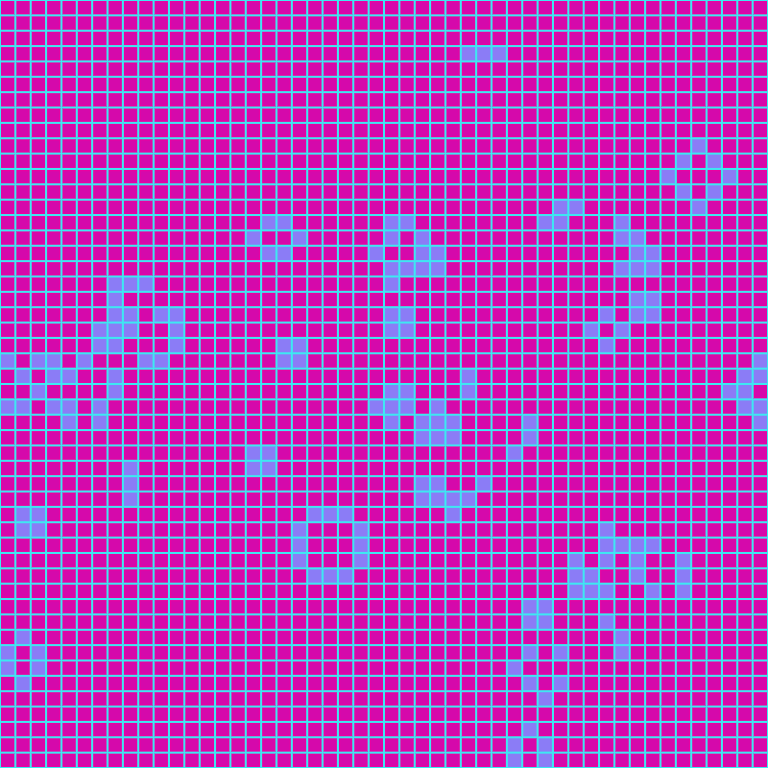
Write a Shadertoy shader that draws this pattern.

```glsl
const float CELLS = 50.0;      // cells across the canvas
const int GENERATIONS = 8;     // steps the automaton runs
const int WINDOW = 2 * GENERATIONS + 1;

const vec3 MAGENTA = vec3(0.835, 0.035, 0.67);
const vec3 MAGENTA_RIM = vec3(0.92, 0.0, 0.63);
const vec3 VIOLET = vec3(0.545, 0.485, 0.965);
const vec3 CYAN = vec3(0.24, 0.91, 0.95);

float hash(vec2 p) {
    vec3 q = fract(p.xyx * 0.1031);
    q += dot(q, q.yzx + 33.33);
    return fract((q.x + q.y) * q.z);
}

// Chance that a cell starts alive: richest right of the centre
float seedDensity(vec2 uv) {
    return 0.13 + 0.05 * cos(7.0 * (uv.x - 0.65)) + 0.04 * cos(6.0 * (uv.y - 0.5));
}

bool seeded(vec2 cell) {
    return hash(cell + 137.0) < seedDensity(cell / CELLS);
}

uint majority(uint a, uint b, uint c) {
    return (a & b) | (c & (a ^ b));
}

// Per bit: two-bit count of a cell and its left and right neighbours
uvec2 countRow(uint row) {
    uint l = row << 1, r = row >> 1;
    return uvec2(l ^ row ^ r, majority(l, row, r));
}

// Life rule on a whole row of bits: a 3x3 total of 3, or of 4 if alive
uint nextRow(uint above, uint row, uint below) {
    uvec2 a = countRow(above), m = countRow(row), b = countRow(below);
    uint ones = a.x ^ m.x ^ b.x;
    uint carry = majority(a.x, m.x, b.x);
    uint x = carry ^ a.y, y = m.y ^ b.y;
    uint xFull = carry & a.y, yFull = m.y & b.y;
    uint oneTwo = (x ^ y) & ~(xFull | yFull);
    uint twoTwos = ~(x ^ y) & ((x & y) | (xFull ^ yFull));
    return (ones & oneTwo) | (~ones & twoTwos & row);
}

// Runs the automaton on the window that can influence this cell
bool isAlive(vec2 cell) {
    uint rows[WINDOW];
    for (int j = 0; j < WINDOW; j++) {
        uint bits = 0u;
        for (int i = 0; i < WINDOW; i++) {
            vec2 offset = vec2(i - GENERATIONS, j - GENERATIONS);
            if (seeded(cell + offset)) bits |= 1u << i;
        }
        rows[j] = bits;
    }
    for (int g = 0; g < GENERATIONS; g++) {
        uint above = rows[0];
        for (int j = 1; j < WINDOW - 1; j++) {
            uint current = rows[j];
            rows[j] = nextRow(above, current, rows[j + 1]);
            above = current;
        }
    }
    return ((rows[GENERATIONS] >> GENERATIONS) & 1u) == 1u;
}

// Smooth coverage of a band around the grid lines
float band(float dist, float halfWidth, float pixel) {
    return clamp(0.5 + (halfWidth - dist) / pixel, 0.0, 1.0);
}

void mainImage(out vec4 fragColor, in vec2 fragCoord) {
    vec2 p = fragCoord / iResolution.y * CELLS;
    float pixel = CELLS / iResolution.y;

    // Distance to the nearest grid line, in cells
    vec2 toLine = 0.5 - abs(fract(p) - 0.5);
    float dist = min(toLine.x, toLine.y);

    // Cell body, bright rim, then the grid on top
    vec3 dead = mix(MAGENTA, MAGENTA_RIM, band(dist, 0.15, pixel));
    vec3 color = isAlive(floor(p)) ? VIOLET : dead;
    color = mix(color, CYAN, band(dist, 0.066, pixel));
    fragColor = vec4(color, 1.0);
}
```
